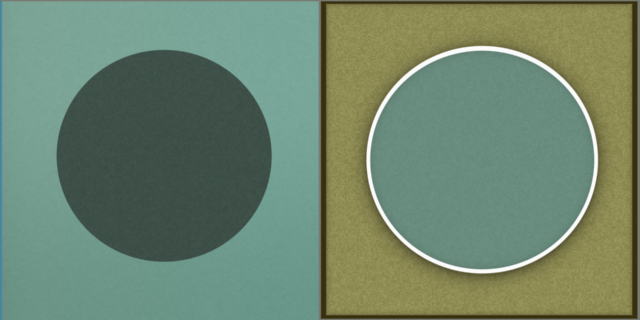
Give the GLSL for this background, as a Shadertoy shader.

```glsl
const vec3 TEAL_TOP = vec3(0.485, 0.645, 0.590);
const vec3 TEAL_LOW = vec3(0.420, 0.580, 0.525);
const vec3 DARK_DISC = vec3(0.240, 0.312, 0.282);
const vec3 OLIVE = vec3(0.565, 0.555, 0.330);
const vec3 FRAME = vec3(0.215, 0.185, 0.050);
const vec3 SAGE = vec3(0.410, 0.552, 0.498);
const vec3 WHITE = vec3(0.985);
const vec3 EDGE_GREY = vec3(0.47, 0.48, 0.45);
const vec3 EDGE_BLUE = vec3(0.27, 0.52, 0.63);

float hash(vec2 p) {
    vec3 q = fract(vec3(p.xyx) * 0.1031);
    q += dot(q, q.yzx + 33.33);
    return fract((q.x + q.y) * q.z);
}

float valueNoise(vec2 p) {
    vec2 cell = floor(p);
    vec2 f = fract(p);
    f = f * f * (3.0 - 2.0 * f);
    float low = mix(hash(cell), hash(cell + vec2(1, 0)), f.x);
    float high = mix(hash(cell + vec2(0, 1)), hash(cell + vec2(1, 1)), f.x);
    return mix(low, high, f.y);
}

// Signed grain made of a fine and a coarse layer
float grain(vec2 p) {
    return 0.7 * valueNoise(p * 210.0) + 0.3 * valueNoise(p * 85.0) - 0.5;
}

float ellipseDistance(vec2 p, vec2 radii) {
    float scaled = length(p / radii);
    float slope = length(p / (radii * radii));
    return scaled * (scaled - 1.0) / max(slope, 0.001);
}

float boxDistance(vec2 p, vec2 low, vec2 high) {
    vec2 d = abs(p - 0.5 * (low + high)) - 0.5 * (high - low);
    return length(max(d, 0.0)) + min(max(d.x, d.y), 0.0);
}

float coverage(float dist, float blur) {
    return 1.0 - smoothstep(-blur, blur, dist);
}

vec3 leftPanel(vec2 p, float blur) {
    // Teal ground, lighter at the top and dulled toward the left
    vec3 color = mix(TEAL_LOW, TEAL_TOP, smoothstep(-0.05, 0.75, p.y));
    color += vec3(-0.012, 0.008, 0.010) * smoothstep(0.0, 0.9, p.x);
    color -= 0.025 * exp(-p.x * 25.0);
    color += 0.025 * grain(p);

    // Dark disc
    float disc = ellipseDistance(p - vec2(0.513, 0.513), vec2(0.336, 0.331));
    vec3 discColor = DARK_DISC + 0.035 * grain(p + 3.0);
    discColor += 0.012 * (p.y - 0.5);
    color = mix(color, discColor, coverage(disc, blur));

    // Blue strip on the left side
    return mix(color, EDGE_BLUE, coverage(p.x - 0.006, blur));
}

vec3 rightPanel(vec2 p, float blur) {
    const vec2 center = vec2(1.507, 0.501);

    // Olive ground, shaded beside the frame and under the ring
    float inside = boxDistance(p, vec2(1.019, 0.015), vec2(1.976, 0.988));
    float ring = ellipseDistance(p - center, vec2(0.362, 0.3555));
    float shadow = ellipseDistance(p - center + vec2(0.0, 0.006), vec2(0.362, 0.3555));
    vec3 color = OLIVE + 0.09 * grain(p);
    color *= 1.0 - 0.22 * exp(-max(-inside, 0.0) * 140.0);
    color *= 1.0 - 0.36 * exp(-max(shadow, 0.0) * 50.0);
    color = mix(FRAME, color, coverage(inside, blur));

    // White ring around the sage disc
    color = mix(color, WHITE, coverage(ring, blur));
    float disc = ellipseDistance(p - vec2(1.507, 0.500), vec2(0.350, 0.3415));
    vec3 sage = SAGE + 0.035 * grain(p + 7.0);
    sage *= 1.0 - 0.10 * exp(min(disc, 0.0) * 90.0);
    return mix(color, sage, coverage(disc, blur));
}

void mainImage(out vec4 fragColor, in vec2 fragCoord) {
    vec2 p = fragCoord / iResolution.xy * vec2(2.0, 1.0);
    float blur = 1.0 / iResolution.y;

    // Two panels set on a thin grey margin
    float leftBox = boxDistance(p, vec2(-0.1, -0.1), vec2(0.996, 0.996));
    float rightBox = boxDistance(p, vec2(1.003, 0.004), vec2(1.992, 0.996));
    vec3 color = EDGE_GREY;
    color = mix(color, leftPanel(p, blur), coverage(leftBox, blur));
    color = mix(color, rightPanel(p, blur), coverage(rightBox, blur));
    fragColor = vec4(clamp(color, 0.0, 1.0), 1.0);
}
```
